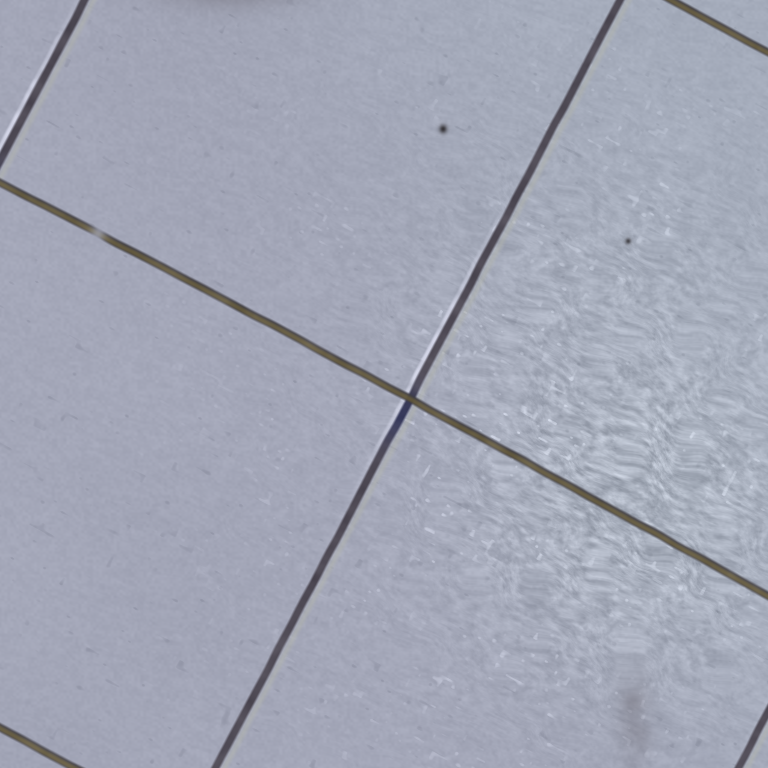
Reproduce this texture procedurally as a WebGL 1 fragment shader.

```glsl
precision highp float;
// Large grey-blue floor tiles laid at a slant, with thin dark joints and a rippled patch of glare.
uniform vec2 u_resolution;

const vec2 CROSSING = vec2(0.534, 0.4805);
const vec2 PITCH = vec2(0.6094, 0.624);
const vec2 STEEP_DIR = vec2(0.466, 0.885);
const vec2 SHALLOW_DIR = vec2(0.880, -0.475);

const vec3 TILE = vec3(0.637, 0.650, 0.718);
const vec3 GLARE = vec3(0.725, 0.765, 0.800);
const vec3 GLINT = vec3(0.83, 0.84, 0.91);
const vec3 STEEP_JOINT = vec3(0.28, 0.26, 0.30);
const vec3 BLUE_SHADE = vec3(0.17, 0.19, 0.36);
const vec3 JOINT_EDGE = vec3(0.27, 0.26, 0.28);
const vec3 OLIVE = vec3(0.40, 0.36, 0.25);
const vec3 WARM_HALO = vec3(0.70, 0.71, 0.68);
const vec3 DIRT = vec3(0.43, 0.42, 0.46);

float hash(vec2 p) {
  vec3 q = fract(vec3(p.xyx) * 0.1031);
  q += dot(q, q.yzx + 33.33);
  return fract((q.x + q.y) * q.z);
}

float noise(vec2 p) {
  vec2 i = floor(p), f = fract(p);
  f = f * f * (3.0 - 2.0 * f);
  float low = mix(hash(i), hash(i + vec2(1.0, 0.0)), f.x);
  float high = mix(hash(i + vec2(0.0, 1.0)), hash(i + vec2(1.0)), f.x);
  return mix(low, high, f.y);
}

float fbm(vec2 p) {
  float sum = 0.0, amp = 0.5;
  for (int i = 0; i < 3; i++) {
    sum += amp * noise(p);
    p = p * 2.03 + 17.0;
    amp *= 0.5;
  }
  return sum / 0.875;
}

// Soft elliptical blob: 1 at the centre, fading over the given radii
float blob(vec2 p, vec2 centre, vec2 radii) {
  vec2 d = (p - centre) / radii;
  return exp(-dot(d, d));
}

// Soft-edged band of the given half width around d = 0
float band(float d, float halfWidth, float soft) {
  return 1.0 - smoothstep(halfWidth - soft, halfWidth + soft, abs(d));
}

// Signed distance to the nearest repeat of a line
float repeatLine(float x, float pitch) {
  return (fract(x / pitch + 0.5) - 0.5) * pitch;
}

vec3 tileSurface(vec2 p, vec2 along) {
  vec3 col = TILE + 0.022 * (fbm(p * 4.0) - 0.5);
  col += vec3(0.005, 0.020, 0.012) * smoothstep(0.6, 1.4, p.x + 0.5 * p.y);

  // Glare broken up by ripples that run with the shallow joints
  float glare = max(blob(p, vec2(0.83, 0.36), vec2(0.22, 0.24)),
                    0.55 * blob(p, vec2(0.80, 0.55), vec2(0.24, 0.22)));
  float sheen = blob(p, vec2(0.72, 0.42), vec2(0.38, 0.50));
  vec2 rippleUv = along * vec2(75.0, 170.0) + 3.0 * noise(p * 25.0) + 90.0;
  float ripple = fbm(rippleUv) - 0.5;
  col = mix(col, GLARE, 0.42 * glare);
  col += ripple * (0.025 + 0.05 * sheen + 0.24 * glare);

  // Fine grain, bright sparkles and faint dark flecks
  col += 0.025 * (noise(p * 260.0) - 0.5);
  float sparkle = smoothstep(0.80, 0.98, noise(along * vec2(110.0, 150.0) + 40.0));
  col += 0.13 * sparkle * sheen * smoothstep(0.35, 0.75, noise(p * 14.0));
  float fleck = smoothstep(0.88, 1.0, noise(along * vec2(70.0, 120.0) + 200.0));
  return col - 0.05 * fleck;
}

vec3 addMarks(vec3 col, vec2 p) {
  float smudge = 0.50 * blob(p, vec2(0.30, 1.015), vec2(0.085, 0.025));
  smudge += 0.45 * blob(p, vec2(0.825, 0.065), vec2(0.020, 0.055)) * (0.4 + noise(p * 45.0));
  col = mix(col, DIRT, smudge);
  float chip = blob(p, vec2(0.577, 0.832), vec2(0.0050, 0.0055));
  chip = max(chip, 0.85 * blob(p, vec2(0.818, 0.686), vec2(0.0038)));
  return mix(col, JOINT_EDGE * 0.8, chip);
}

void main() {
  vec2 p = gl_FragCoord.xy / u_resolution;
  float pixel = 1.0 / min(u_resolution.x, u_resolution.y);
  float soft = max(0.0022, pixel);

  // Joint coordinates, with a slight lens bend
  vec2 q = p - CROSSING;
  vec2 along = vec2(dot(q, SHALLOW_DIR), dot(q, STEEP_DIR));
  float across = dot(q, vec2(STEEP_DIR.y, -STEEP_DIR.x));
  float rise = dot(q, vec2(-SHALLOW_DIR.y, SHALLOW_DIR.x));
  across += 0.020 * across * across;
  rise += 0.0135 * rise * rise + 0.015 * along.x * along.x;
  float wobble = 0.0012 * (noise(along * 30.0) - 0.5);
  float steep = repeatLine(across, PITCH.x) + wobble;
  float shallow = repeatLine(rise, PITCH.y) + wobble;

  vec3 col = addMarks(tileSurface(p, along), p);

  // Steep joints: lit left lip, warm right lip, dark core bluish near the crossing
  float lit = exp(-pow((along.y - 0.06) / 0.15, 2.0)) * (0.55 + 0.6 * noise(along.yy * 60.0));
  col = mix(col, WARM_HALO, 0.55 * band(steep - 0.0105, 0.003, 0.004));
  col = mix(col, GLINT, clamp(lit, 0.0, 1.0) * band(steep + 0.0075, 0.0028, soft));
  float blue = exp(-pow((along.y + 0.025) / 0.04, 2.0));
  vec3 core = mix(STEEP_JOINT, BLUE_SHADE, 0.75 * blue) + 0.12 * (fbm(along * 45.0) - 0.5);
  col = mix(col, core, 0.93 * band(steep, 0.0049, soft));

  // Shallow joints: dark edges around an olive core, laid over the steep ones
  vec3 grout = mix(JOINT_EDGE, OLIVE, band(shallow + 0.0008, 0.0028, 0.0025));
  grout += 0.10 * (fbm(along * 40.0 + 9.0) - 0.5);
  float worn = blob(along, vec2(-0.46, 0.0), vec2(0.010, 1.0)) * band(rise, 0.02, 0.01);
  grout = mix(grout, TILE, 0.7 * worn);
  col = mix(col, grout, 0.95 * band(shallow, 0.0050, soft));

  gl_FragColor = vec4(clamp(col, 0.0, 1.0), 1.0);
}
```
